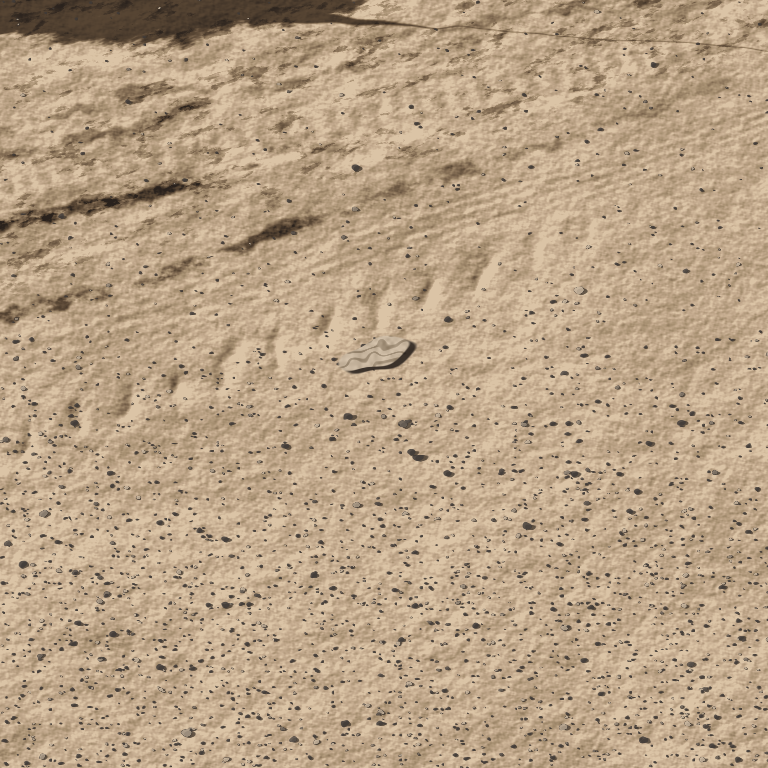
Write a Shadertoy shader that draws this texture.

```glsl
float hash(vec2 p) {
    vec3 q = fract(vec3(p.xyx) * 0.1031);
    q += dot(q, q.yzx + 33.33);
    return fract((q.x + q.y) * q.z);
}

float noise(vec2 p) {
    vec2 i = floor(p), f = fract(p);
    f = f * f * (3.0 - 2.0 * f);
    return mix(mix(hash(i), hash(i + vec2(1, 0)), f.x),
               mix(hash(i + vec2(0, 1)), hash(i + vec2(1, 1)), f.x), f.y);
}

float fbm(vec2 p) {
    float sum = 0.0, amp = 0.5;
    for (int i = 0; i < 5; i++) {
        sum += amp * noise(p);
        p = mat2(1.6, 1.2, -1.2, 1.6) * p + 7.3;
        amp *= 0.6;
    }
    return sum;
}

// Sand height: rough grain plus a row of pressed tyre lugs
float height(vec2 p) {
    float h = 1.15 * fbm(p * vec2(24, 32));
    float row = p.y - 0.41 - 0.385 * p.x;
    float id = floor(p.x / 0.066);
    vec2 dent = vec2((fract(p.x / 0.066) - 0.5) * 0.066, row);
    dent += 0.018 * (vec2(noise(p * 38.0), noise(p * 38.0 + 50.0)) - 0.5);
    dent.y += 0.016 * (hash(vec2(id, 4)) - 0.5);
    float fade = 1.0 - smoothstep(0.55, 0.95, p.x);
    h -= 1.1 * fade * exp(-dot(dent / vec2(0.012, 0.022), dent / vec2(0.012, 0.022)));
    return h;
}

// Broken dark crest along a sloping line
float rut(vec2 p, float start, float slope, float width) {
    float d = p.y - start - slope * p.x;
    d += 0.022 * (noise(p * 11.0 + start * 90.0) - 0.5) + 0.012 * (noise(p * 60.0) - 0.5);
    float gaps = smoothstep(0.3, 0.62, fbm(p * vec2(26, 40) + start * 70.0) * 0.8);
    return gaps * (1.0 - smoothstep(width * 0.3, width, abs(d)));
}

// Five raised lines of a smooth tyre, narrowing with distance
float treadLines(vec2 p) {
    float v = (p.y - 0.525 - 0.32 * p.x + 0.004 * sin(p.x * 9.0)) / (0.036 - 0.012 * p.x);
    float band = 1.0 - smoothstep(0.85, 1.1, abs(v));
    return band * sin(v * 14.0) * (0.35 + 0.9 * noise(p * vec2(9, 20)));
}

vec3 sandRamp(float t) {
    vec3 c = mix(vec3(0.16, 0.13, 0.11), vec3(0.34, 0.27, 0.20), smoothstep(0.15, 0.34, t));
    c = mix(c, vec3(0.53, 0.44, 0.34), clamp((t - 0.34) / 0.19, 0.0, 1.0));
    c = mix(c, vec3(0.66, 0.57, 0.45), clamp((t - 0.53) / 0.13, 0.0, 1.0));
    c = mix(c, vec3(0.76, 0.66, 0.55), clamp((t - 0.66) / 0.10, 0.0, 1.0));
    return mix(c, vec3(0.86, 0.77, 0.65), clamp((t - 0.76) / 0.10, 0.0, 1.0));
}

// Scattered pebbles: x is stone cover, y is shadow, z is brightness
vec3 pebbles(vec2 p) {
    vec3 result = vec3(0);
    float near = 1.0 - smoothstep(0.2, 0.75, p.y);
    for (int i = 0; i < 5; i++) {
        float fi = float(i), n = 14.0 * pow(1.8, fi);
        vec2 cell = floor(p * n) + 100.0 * fi;
        float pick = hash(cell + 3.7);
        vec2 centre = 0.25 + 0.5 * vec2(hash(cell + 11.0), hash(cell + 29.0));
        vec2 d = (fract(p * n) - centre) / n;
        d += 0.0025 * (noise(p * 170.0) - 0.5);
        float r = 0.0075 * pow(0.75, fi) * mix(0.45, 1.0, hash(cell + 5.0));
        float present = step(pick, 0.025 + 0.15 * near);
        float stone = 1.0 - smoothstep(r - 0.001, r + 0.001, length(d * vec2(1, 1.4)));
        vec2 s = d - r * vec2(0.6, -0.25);
        float shade = 1.0 - smoothstep(r - 0.001, r + 0.001, length(s * vec2(0.95, 1.6)));
        result.xy = max(result.xy, present * vec2(stone, shade));
        result.z = mix(result.z, hash(cell + 41.0), present * stone);
    }
    return result;
}

float clothShape(vec2 g) {
    float halfWidth = 0.017 + 0.12 * g.x * (0.06 - g.x) + 0.003 * sin(g.x * 90.0);
    return length(g / vec2(0.048, halfWidth)) - 1.0;
}

void mainImage(out vec4 fragColor, in vec2 fragCoord) {
    vec2 p = fragCoord / iResolution.xy;
    float far = smoothstep(0.0, 0.06, p.y - 0.585 - 0.325 * p.x);

    // Grain lit from the upper left, with broad patches
    float relief = height(p) - height(p + vec2(-0.0021, 0.0021));
    float tone = 0.765 + 0.95 * relief + 0.09 * (noise(p * 7.0) - 0.5);
    tone += 0.10 * (noise(p * vec2(230, 260)) - 0.5);
    tone += 0.055 * treadLines(p);

    // Churned ground running along the far tracks
    vec2 along = vec2(p.x + 0.28 * p.y, p.y - 0.28 * p.x);
    float streak = fbm(along * vec2(13, 65));
    tone += far * 0.30 * (streak - 0.60);
    float clods = smoothstep(0.68, 0.82, fbm(along * vec2(34, 90) + 20.0));
    tone -= far * 0.22 * clods;
    float lugs = sin(along.x * 210.0 + 5.0 * noise(p * 18.0));
    float lane = exp(-pow((p.y - 0.755 - 0.2 * p.x) / 0.018, 2.0));
    tone += 0.07 * lugs * lane;

    // Shadowed crests
    float leftSide = 1.0 - smoothstep(0.3, 0.52, p.x);
    tone -= 0.46 * rut(p, 0.579, 0.325, 0.013) * (1.0 - 0.75 * smoothstep(0.2, 0.95, p.x));
    tone -= 0.50 * rut(p, 0.700, 0.270, 0.012) * leftSide;
    tone -= 0.25 * rut(p, 0.790, 0.265, 0.010);
    tone -= 0.22 * rut(p, 0.835, 0.220, 0.009);

    // Cast shade at the upper left with a long tapering tip
    vec2 shadeAt = (p - vec2(0.09, 1.0)) / vec2(0.34, 0.052);
    float edge = length(shadeAt) + 0.9 * (fbm(along * vec2(12, 38)) - 0.6);
    float shade = 1.0 - smoothstep(0.82, 1.02, edge);
    float tip = 0.011 * (1.0 - smoothstep(0.28, 0.60, p.x)) * smoothstep(0.2, 0.3, p.x);
    float tipLine = abs(p.y - 0.982 + 0.065 * (p.x - 0.3) + 0.008 * (noise(p * 30.0) - 0.5));
    shade = max(shade, 1.0 - smoothstep(tip - 0.002, tip + 0.002, tipLine));
    tone = mix(tone, 0.20 + 0.25 * (tone - 0.6), 0.92 * shade);
    vec3 color = sandRamp(tone);

    // Pebbles and their shadows
    vec3 stones = pebbles(p);
    color = mix(color, vec3(0.24, 0.20, 0.16), 0.75 * stones.y);
    vec3 stoneColor = mix(vec3(0.25, 0.23, 0.22), vec3(0.78, 0.71, 0.62), smoothstep(0.55, 0.95, stones.z));
    color = mix(color, stoneColor, 0.85 * stones.x);

    // Crumpled pale cloth
    vec2 g = mat2(0.95, -0.31, 0.31, 0.95) * (p - vec2(0.487, 0.539));
    float under = clothShape(g - vec2(0.007, -0.006));
    color = mix(color, vec3(0.17, 0.14, 0.12), 0.9 * (1.0 - smoothstep(-0.06, 0.08, under)));
    float fold = sin(g.y * 420.0 + 60.0 * g.x + 7.0 * noise(g * 70.0));
    vec3 cloth = vec3(0.78, 0.71, 0.62) - 0.17 * smoothstep(0.3, 1.0, fold) + 0.12 * (noise(p * 190.0) - 0.5);
    color = mix(color, cloth, 1.0 - smoothstep(-0.05, 0.06, clothShape(g)));

    fragColor = vec4(clamp(color, 0.0, 1.0), 1.0);
}
```
